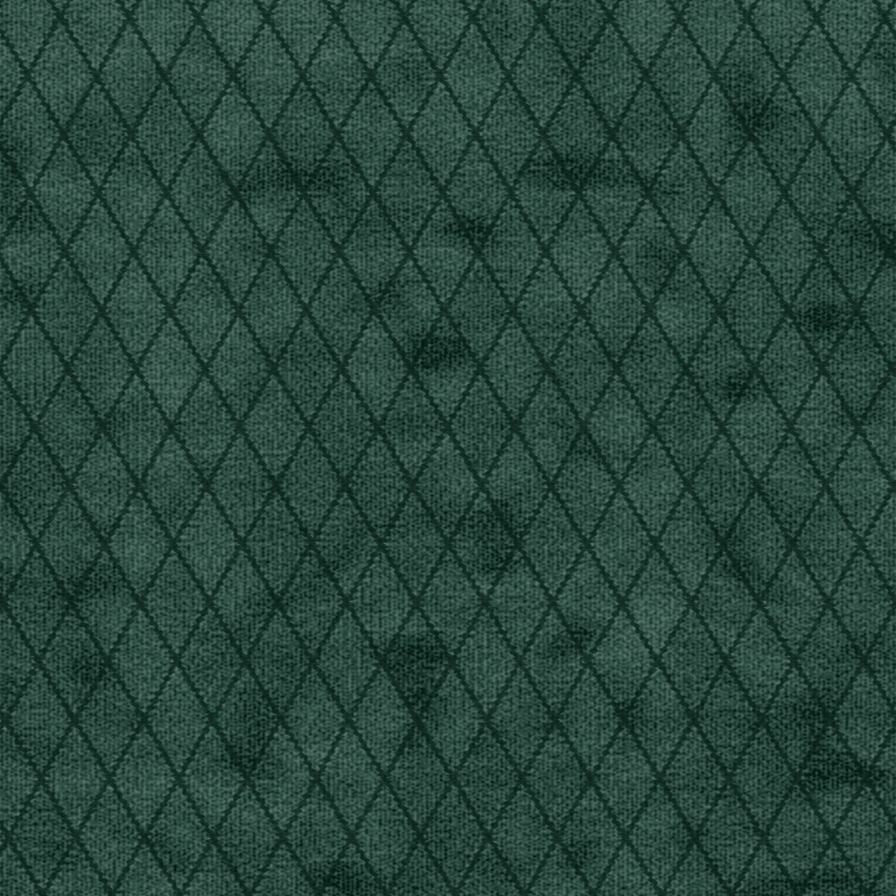
This texture is drawn by a WebGL 1 fragment shader. Its source:

```glsl
precision highp float;

uniform vec2 u_resolution;

const float TAU = 6.2831853;
const vec2 DIAMOND = vec2(0.0767, 0.1307);   // width and height of one repeat
const vec2 ANCHOR = vec2(0.4983, 0.5234);    // one crossing of the seams
const float SHEAR = 0.02;
const float STITCHES = 16.0;                 // stitches per diamond height
const vec2 THREADS = vec2(192.0, 236.0);     // pile columns and rows

const vec3 DEEP_GREEN = vec3(0.02, 0.11, 0.08);
const vec3 MID_GREEN = vec3(0.145, 0.265, 0.225);
const vec3 PALE_GREEN = vec3(0.33, 0.45, 0.40);

float hash(vec2 p) {
  return fract(sin(dot(p, vec2(127.1, 311.7))) * 43758.5);
}

vec2 gradientAt(vec2 cell) {
  float angle = TAU * hash(cell);
  return vec2(cos(angle), sin(angle));
}

float gradientNoise(vec2 p) {
  vec2 i = floor(p);
  vec2 f = p - i;
  vec2 w = f * f * f * (f * (f * 6.0 - 15.0) + 10.0);
  vec2 e = vec2(1.0, 0.0);
  float low = mix(dot(gradientAt(i), f), dot(gradientAt(i + e), f - e), w.x);
  float high = mix(dot(gradientAt(i + e.yx), f - e.yx), dot(gradientAt(i + 1.0), f - 1.0), w.x);
  return mix(low, high, w.y);
}

// Signed offset to the nearest integer
float nearest(float v) {
  return fract(v + 0.5) - 0.5;
}

float band(float dist, float halfWidth, float soft) {
  return 1.0 - smoothstep(halfWidth - soft, halfWidth + soft, abs(dist));
}

// Dark groove whose width pulses with the stitches
float seam(float dist, float stitch, float soft) {
  float pulse = cos(TAU * stitch);
  return band(dist + 0.0008 * sin(TAU * stitch), 0.0026 + 0.0012 * pulse, soft);
}

// Raised loops beside the groove
float beads(float dist, float stitch) {
  float side = (abs(dist) - 0.0048) / 0.0022;
  return exp(-side * side) * (0.5 - 0.5 * cos(TAU * stitch));
}

// Pair of short horizontal dashes where seams cross
float knot(vec2 p, float soft) {
  return band(p.x, 0.0085, soft * 2.0) * band(abs(p.y) - 0.0034, 0.0014, soft);
}

// Fine ribbed pile, uneven from loop to loop
float pile(vec2 p) {
  vec2 t = p * THREADS;
  float ribs = 0.09 * cos(TAU * t.x) + 0.06 * cos(TAU * (t.y + 0.5 * floor(t.x)));
  float loops = 0.60 * gradientNoise(t * 1.07 + 7.3);
  float slubs = 0.16 * gradientNoise(t * vec2(0.22, 0.55) + 31.0);
  return ribs + loops + slubs;
}

// Broad shading and crushed patches
float wear(vec2 p) {
  float broad = 0.14 * gradientNoise(p * vec2(4.0, 6.0) + 3.7);
  float streaks = 0.18 * gradientNoise(p * vec2(13.0, 27.0) + 11.2);
  float crushed = smoothstep(0.12, 0.5, gradientNoise(p * vec2(11.0, 15.0) + 57.4));
  return broad + streaks - 0.24 * crushed + 0.08 * (p.y - 0.5);
}

vec3 pileColor(float tone) {
  vec3 shade = mix(DEEP_GREEN, MID_GREEN, clamp(tone * 2.5, 0.0, 1.0));
  return mix(shade, PALE_GREEN, clamp((tone - 0.4) / 0.6, 0.0, 1.0));
}

void main() {
  vec2 uv = gl_FragCoord.xy / u_resolution.y;
  float soft = max(0.0012, 0.75 / u_resolution.y);

  // Slightly uneven lattice: both seam directions are integer lines
  vec2 drift = 0.0022 * vec2(gradientNoise(uv * 7.0), gradientNoise(uv * 7.0 + 19.0));
  vec2 p = uv - ANCHOR + drift;
  p.x += SHEAR * p.y;
  vec2 q = p / DIAMOND;
  vec2 diagonals = vec2(q.x + q.y, q.x - q.y);
  vec2 offset = vec2(nearest(diagonals.x), nearest(diagonals.y));
  vec2 dist = offset / length(1.0 / DIAMOND);
  vec2 crossing = 0.5 * vec2(offset.x + offset.y, offset.x - offset.y) * DIAMOND;

  // Stitching
  float stitch = q.y * STITCHES;
  float falling = seam(dist.x, stitch, soft);
  float rising = seam(dist.y, stitch + 0.5, soft);
  float groove = max(max(falling, 0.9 * rising), knot(crossing, soft));
  float raised = 0.12 * beads(dist.x, stitch) + 0.20 * beads(dist.y, stitch + 0.5);
  float hollow = exp(-min(abs(dist.x), abs(dist.y)) / 0.006);

  // Tone of the cloth
  float tint = 0.07 * (hash(floor(diagonals)) - 0.5);
  float tone = 0.52 + tint + wear(uv) + pile(uv) + raised - 0.10 * hollow;
  tone = mix(tone, 0.05 + 0.15 * tone, 0.88 * groove);

  gl_FragColor = vec4(pileColor(tone), 1.0);
}
```
